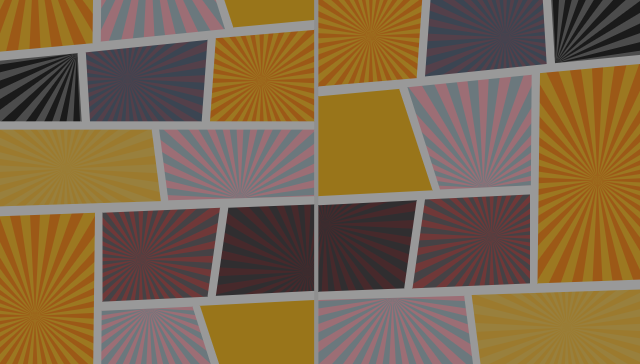
Reproduce this background procedurally as a WebGL 1 fragment shader.

```glsl
precision highp float;
// Two comic pages of slanted panels filled with sunburst rays, the right page turned half around.
uniform vec2 u_resolution;

const vec2 SHEET = vec2(768.0, 438.0); // design units, y pointing down
const float PAGE_PERIOD = 457.0;
const float RAY_COUNT = 32.0;

const vec3 GUTTER = vec3(0.60);
const vec3 ORANGE = vec3(0.61, 0.35, 0.09);
const vec3 MUSTARD = vec3(0.61, 0.47, 0.13);
const vec3 PINK = vec3(0.61, 0.43, 0.46);
const vec3 SLATE = vec3(0.42, 0.47, 0.49);
const vec3 YELLOW = vec3(0.60, 0.46, 0.10);

float coverage(float distance, float pixel) {
  return clamp(0.5 - distance / pixel, 0.0, 1.0);
}

// Signed distance to the line from a to b, positive on its left side
float edge(vec2 p, vec2 a, vec2 b) {
  vec2 d = normalize(b - a);
  return dot(p - a, vec2(d.y, -d.x));
}

// Rays fade to an even blend where they get thinner than a pixel
vec3 sunburst(vec2 p, vec3 ray, vec3 gap, float pixel) {
  float angle = atan(p.y, p.x + 1e-4);
  float side = -cos(angle * RAY_COUNT) * length(p) / RAY_COUNT;
  return mix(gap, ray, coverage(side, pixel));
}

// top and bottom each hold a left corner and a right corner
void panel(inout vec3 color, vec2 p, float pixel, vec4 top, vec4 bottom,
           vec2 hub, vec3 ray, vec3 gap) {
  float d = max(max(edge(p, top.xy, top.zw), edge(p, top.zw, bottom.zw)),
                max(edge(p, bottom.zw, bottom.xy), edge(p, bottom.xy, top.xy)));
  color = mix(color, sunburst(p - hub, ray, gap, pixel), coverage(d, pixel));
}

void main() {
  vec2 uv = gl_FragCoord.xy / u_resolution;
  vec2 p = vec2(uv.x, 1.0 - uv.y) * SHEET;
  float px = SHEET.y / u_resolution.y;

  // Fold the right page onto the left one by a half turn
  if (p.x > 379.5) p = vec2(759.0, 597.0) - p;

  // Repeat the page vertically, cutting along a slanted gutter
  float cut = 68.0 - 0.1 * p.x;
  p.y = mod(p.y - cut, PAGE_PERIOD) + cut;

  // Gutters, with a slightly darker fold between the pages
  vec3 color = mix(GUTTER, vec3(0.56), coverage(377.0 - p.x, px));

  // First row: black, navy, orange
  panel(color, p, px, vec4(-20, 75, 93, 64), vec4(-20, 146, 98, 146),
        vec2(92, 64), vec3(0.10), vec3(0.30));
  panel(color, p, px, vec4(103, 63, 249, 48), vec4(108, 146, 242, 146),
        vec2(153, 95), vec3(0.33, 0.25, 0.29), vec3(0.23, 0.27, 0.32));
  panel(color, p, px, vec4(259, 46, 377, 36), vec4(252, 146, 377, 146),
        vec2(314, 97), ORANGE, MUSTARD);

  // Second row: tan, pink
  panel(color, p, px, vec4(-20, 156, 182, 156), vec4(-20, 249, 193, 242),
        vec2(79, 203), vec3(0.60, 0.50, 0.24), vec3(0.61, 0.48, 0.18));
  panel(color, p, px, vec4(191, 156, 377, 156), vec4(202, 241, 377, 236),
        vec2(288, 239), PINK, SLATE);

  // Tall orange panel beside the lower rows
  panel(color, p, px, vec4(-20, 261, 114, 256), vec4(-20, 521, 111, 509),
        vec2(42, 380), ORANGE, MUSTARD);

  // Third row: maroon, dark maroon
  panel(color, p, px, vec4(123, 256, 264, 250), vec4(123, 363, 249, 357),
        vec2(169, 312), vec3(0.44, 0.22, 0.22), vec3(0.27, 0.26, 0.27));
  panel(color, p, px, vec4(274, 250, 377, 246), vec4(259, 356, 377, 350),
        vec2(369, 327), vec3(0.28, 0.16, 0.17), vec3(0.19, 0.18, 0.19));

  // Fourth row: pink, plain yellow
  panel(color, p, px, vec4(122, 374, 231, 369), vec4(121, 507, 270, 492),
        vec2(179, 371), PINK, SLATE);
  panel(color, p, px, vec4(240, 368, 377, 361), vec4(280, 490, 377, 481),
        vec2(310, 420), YELLOW, YELLOW);

  gl_FragColor = vec4(color, 1.0);
}
```
